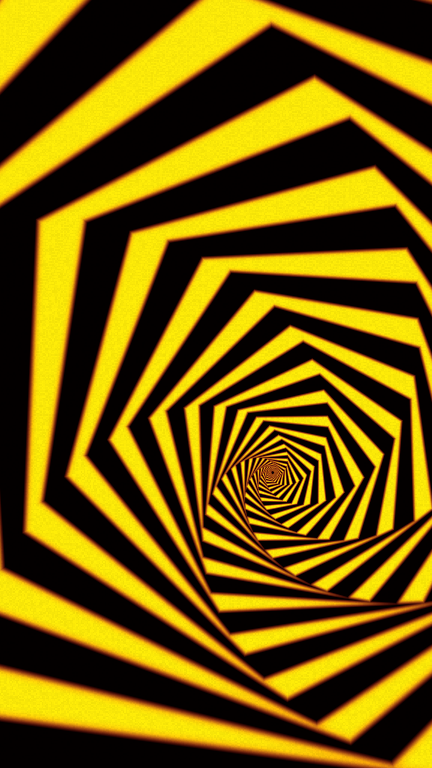
Write a Shadertoy shader that draws this background.

```glsl
// Hypnotic tunnel of nested yellow and black hexagons. Each one is the last,
// shrunk and turned about a single vanishing point; they are painted from
// the largest to the smallest, with edges that soften towards the rim.

#define VANISH      vec2(0.632, 0.683)  // vanishing point, in canvas widths
#define HEX_OFFSET  vec2(0.090, 0.273)  // hexagon centre, in hexagon radii
#define HEX_RADIUS  0.720               // radius of reference hexagon
#define HEX_ANGLE   0.480               // direction of one of its corners
#define TWIST       0.1082              // turn between neighbours
#define YELLOW_STEP 0.914               // shrink across a yellow band
#define BLACK_STEP  0.886               // shrink across a black band
#define EDGE_BLUR   0.009               // edge softness, in hexagon radii
#define GOLD_BLUR   0.030               // width of the golden rim
#define GRAIN       0.06

const int OUTER_RINGS = 6;
const int RINGS = 31;
const float SECTOR = 1.04719755;

float hash(vec2 p) {
    return fract(sin(dot(p, vec2(127.1, 311.7))) * 43758.5453);
}

mat2 rotation(float a) {
    float c = cos(a), s = sin(a);
    return mat2(c, s, -s, c);
}

// Signed distance to the edges of a hexagon of radius one
float hexagon(vec2 p) {
    float a = mod(atan(p.y, p.x) - HEX_ANGLE, SECTOR) - 0.5 * SECTOR;
    return length(p) * cos(a) - cos(0.5 * SECTOR);
}

// Sharp (x) and wide (y) coverage of the yellow bands
vec2 spiralBands(vec2 p, float pixel) {
    vec2 cover = vec2(0.0);
    float radius = HEX_RADIUS * pow(YELLOW_STEP * BLACK_STEP, -float(OUTER_RINGS));
    for (int i = 0; i < 2 * RINGS; i++) {
        bool yellow = i % 2 == 0;
        float turn = TWIST * float(i - 2 * OUTER_RINGS);
        vec2 q = rotation(turn) * p / radius - HEX_OFFSET;
        float d = hexagon(q) * radius;
        vec2 blur = vec2(EDGE_BLUR, GOLD_BLUR) * radius + 0.7 * pixel;
        vec2 inside = 1.0 - smoothstep(-blur, blur, vec2(d));
        cover = mix(cover, vec2(yellow ? 1.0 : 0.0), inside);
        radius *= yellow ? YELLOW_STEP : BLACK_STEP;
    }
    return cover;
}

// Black through brown and amber to bright yellow
vec3 amberRamp(vec2 cover) {
    float core = cover.x;
    float warmth = mix(0.72, 1.0, smoothstep(0.4, 1.0, cover.y));
    float red = 0.01 + 0.97 * pow(core, 0.6);
    float green = 0.91 * pow(core, 1.1) * warmth;
    float blue = 0.03 * core + 0.22 * core * (1.0 - core);
    return vec3(red, green, blue);
}

void mainImage(out vec4 fragColor, in vec2 fragCoord) {
    float pixel = 1.0 / iResolution.x;
    vec2 uv = fragCoord * pixel;
    vec3 color = amberRamp(spiralBands(uv - VANISH, pixel));

    // Fine grain on the lit bands
    float grain = hash(floor(uv * 288.0)) - 0.5;
    color *= 1.0 + GRAIN * grain;

    fragColor = vec4(clamp(color, 0.0, 1.0), 1.0);
}
```
